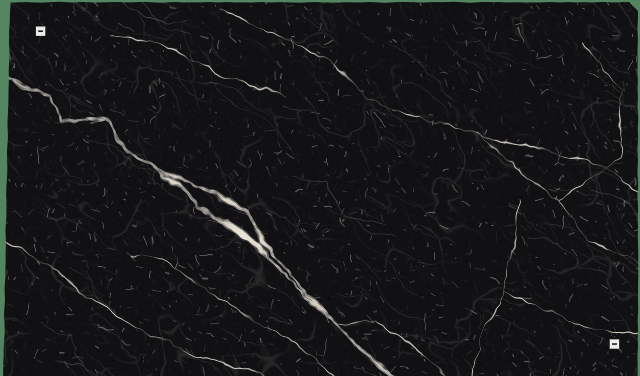
Write a WebGL 1 fragment shader that draws this texture.

```glsl
precision highp float;
// Polished black marble slab on a green backing, crossed by white diagonal veins.
// Veins are polylines bent by a shared gradient-noise warp; faint veins, hairlines
// and flecks are scattered by hashes. Canvas height = 1, origin lower left.
uniform vec2 u_resolution;

const vec3 BLACK = vec3(.066, .066, .074);
const vec3 GREY = vec3(.56, .55, .54);
const vec3 CREAM = vec3(.93, .90, .85);
const vec3 GREEN = vec3(.33, .52, .38);

vec2 hash2(vec2 p) {
  vec3 q = fract(p.xyx * vec3(.1031, .1030, .0973));
  q += dot(q, q.yzx + 33.33);
  return fract((q.xx + q.yz) * q.zy);
}

float cornerDot(vec2 cell, vec2 corner, vec2 f) {
  float a = 6.2832 * hash2(cell + corner).x;
  return dot(vec2(cos(a), sin(a)), f - corner);
}

float noise(vec2 p) {
  vec2 i = floor(p), f = p - i, e = vec2(1, 0);
  vec2 u = f * f * f * (f * (f * 6. - 15.) + 10.);
  return mix(mix(cornerDot(i, e.yy, f), cornerDot(i, e.xy, f), u.x),
             mix(cornerDot(i, e.yx, f), cornerDot(i, e.xx, f), u.x), u.y);
}

vec2 noise2(vec2 p) { return vec2(noise(p + 17.3), noise(p + 71.9)); }

vec2 rotate(vec2 p, float a) {
  float c = cos(a), s = sin(a);
  return vec2(c * p.x - s * p.y, s * p.x + c * p.y);
}

float segment(vec2 p, vec2 a, vec2 b) {
  vec2 r = p - a, d = b - a;
  return length(r - d * clamp(dot(r, d) / dot(d, d), 0., 1.));
}

// Distance to a polyline of four points
float path(vec2 p, vec4 ab, vec4 cd) {
  return min(segment(p, ab.xy, ab.zw), min(segment(p, ab.zw, cd.xy), segment(p, cd.xy, cd.zw)));
}

// Coverage of a stroke of half width w, faded below one pixel
float stroke(float d, float w, float px) {
  return clamp((w - d) / px + .5, 0., 1.) * min(1., 2. * w / px);
}

float box(vec2 p, vec2 size, float px) {
  vec2 d = abs(p) - size;
  return clamp(.5 - max(d.x, d.y) / px, 0., 1.);
}

// One short scratch per grid cell
float flecks(vec2 p, float scale, float px) {
  vec2 g = p * scale, id = floor(g);
  vec2 h = hash2(id + scale), k = hash2(id + 57. + scale);
  vec2 dir = rotate(vec2(.03 + .22 * k.y * k.y, 0), 2.4 * (k.x - .5));
  vec2 center = .3 + .4 * h;
  float d = segment(g - id, center - dir, center + dir) / scale;
  float glow = fract(h.x * 7. + k.y * 13.);
  return stroke(d, .0011, px) * glow * glow * glow;
}

// Broken filaments along the zero contour of stretched noise
float hairlines(vec2 p, float scale, float px) {
  vec2 q = rotate(p, .75) * vec2(.45, 1) * scale;
  float broken = smoothstep(.02, .35, noise(p * 6. + scale));
  return stroke(abs(noise(q)) / (1.1 * scale), .0008, px) * broken;
}

// Dim veins of random place and length, falling to the right
float faintVeins(vec2 p, float px) {
  float sum = 0.;
  for (int i = 0; i < 16; i++) {
    vec2 h = hash2(vec2(i, 5)), k = hash2(vec2(i, 23));
    vec2 a = h * vec2(1.7, 1.05);
    vec2 run = rotate(vec2(.05 + .09 * k.x, 0), .6 * k.y - .9);
    vec2 bend = .2 * vec2(-run.y, run.x);
    float d = path(p, vec4(a, a + run + bend), vec4(a + 2. * run - bend, a + 3. * run));
    sum = max(sum, stroke(d, .0011, px) * (.3 + .45 * k.x));
  }
  return sum;
}

// Bright thin veins and their forks
float thinVeins(vec2 p) {
  float d = path(p, vec4(.59, .97, .89, .83), vec4(.98, .745, 1.28, .635));
  d = min(d, path(p, vec4(1.28, .635, 1.49, .465), vec4(1.57, .355, 1.72, .29)));
  d = min(d, path(p, vec4(1.28, .635, 1.45, .6), vec4(1.58, .565, 1.72, .48)));
  d = min(d, path(p, vec4(1.55, .89, 1.655, .755), vec4(1.64, .58, 1.49, .465)));
  d = min(d, path(p, vec4(1.38, .47, 1.345, .22), vec4(1.27, .1, 1.26, -.02)));
  d = min(d, path(p, vec4(1.345, .22, 1.42, .19), vec4(1.53, .145, 1.72, .11)));
  d = min(d, path(p, vec4(0, .36, .13, .29), vec4(.39, .1, .73, -.01)));
  d = min(d, path(p, vec4(.345, .325, .43, .325), vec4(.57, .22, .89, 0)));
  d = min(d, path(p, vec4(.9, .145, 1, .15), vec4(1.09, .09, 1.18, 0)));
  return min(d, path(p, vec4(.29, .91, .44, .88), vec4(.57, .81, .76, .755)));
}

// Broad diagonal vein, split into two strands
float broadVein(vec2 p) {
  float d = path(p, vec4(0, .8, .13, .75), vec4(.16, .68, .29, .675));
  d = min(d, path(p, vec4(.29, .675, .345, .595), vec4(.41, .56, .545, .445)));
  d = min(d, path(p, vec4(.545, .445, .67, .345), vec4(.89, .145, 1.05, -.01)));
  return min(d, path(p, vec4(.41, .56, .66, .44), vec4(.69, .355, .89, .145)));
}

void main() {
  float px = 1. / u_resolution.y, aspect = u_resolution.x * px;
  vec2 p = gl_FragCoord.xy * px;
  vec2 q = p + .02 * noise2(p * 5.) + .012 * noise2(p * 17.) + .006 * noise2(p * 46.);

  // Stone with grain, hairlines, flecks and smudges
  vec3 color = BLACK + .012 * noise(p * 90.);
  float fine = 0.;
  for (int i = 0; i < 5; i++) {
    float k = float(i);
    fine = max(fine, flecks(rotate(q, .6 + .15 * k) + 3. * k + 9., 10. + 4. * k, px));
    fine = max(fine, .4 * hairlines(q + 5. * k, 6. + 2.5 * k, px));
  }
  float smudge = smoothstep(.42, .6, noise(p * 13. + 40.)) * smoothstep(-.1, .5, noise(p * 80.));
  color = mix(color, GREY, min(fine + .22 * smudge, 1.));

  // Thin veins, uneven in width and brightness
  float uneven = .5 + .5 * smoothstep(-.35, .4, noise(p * 14.));
  color = mix(color, GREY, faintVeins(q, px) * uneven);
  color = mix(color, CREAM, stroke(thinVeins(q), .0017 * uneven, px) * uneven * .85);

  // Broad vein: grey fringe, bright rims, cream core
  float swell = smoothstep(-.05, .5, noise(p * 8. + 2.6));
  float width = .0035 + .009 * swell, d = broadVein(q);
  float mottled = .5 + .6 * noise(p * 60.);
  color = mix(color, GREY, stroke(d, width, px) * mottled);
  color = mix(color, CREAM, stroke(abs(d - .6 * width), .0011, px) * mottled);
  color = mix(color, CREAM, stroke(d, .001 + .008 * swell * swell, px) * (.6 + .4 * swell));

  // Slab outline with a clipped corner, over the backing
  vec2 inset = vec2(aspect, 1) - p;
  float edge = min(p.x - mix(.009, .027, p.y), min(inset.x, inset.y) - .006);
  edge = min(edge, inset.x + inset.y - .035) + .003 * noise(p * 22.);
  color = mix(GREEN, color, clamp(edge / px + .5, 0., 1.));

  // Two white tags with a dark dash
  for (int i = 0; i < 2; i++) {
    vec2 r = p - mix(vec2(.108, .917), vec2(aspect - .068, .085), float(i));
    color = mix(color, vec3(.92), box(r, vec2(.0125), px));
    color = mix(color, BLACK, box(r, vec2(.006, .002), px));
  }
  gl_FragColor = vec4(color, 1);
}
```
